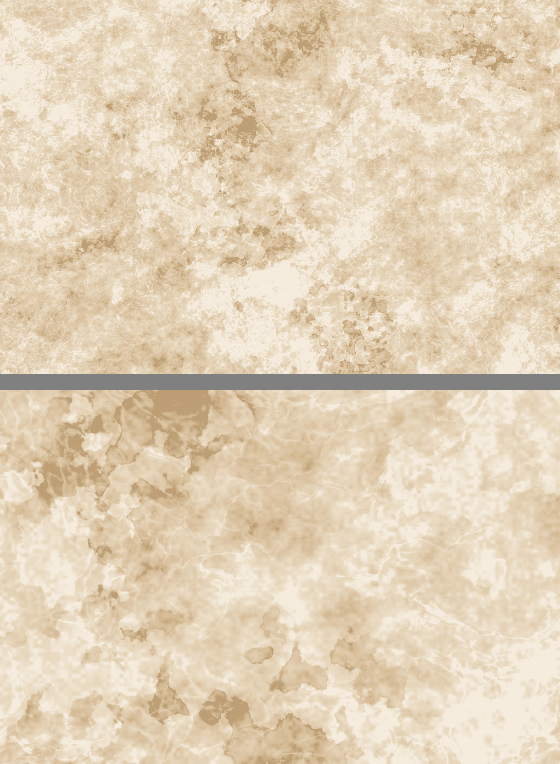
Top: the whole. Bottom: its middle third, enlarged.
Write a Shadertoy shader that draws this texture.

```glsl
// Cream and tan marble: warped noise sets a tone, which a six step palette
// colours. Slanted streaks, ragged pale patches, brown pitted areas and
// networks of fine pale cracks shift that tone.

float hash(vec2 p) {
    return fract(sin(dot(p, vec2(127.1, 311.7))) * 43758.5453);
}

vec2 hash2(vec2 p) {
    return vec2(hash(p), hash(p + 57.3));
}

float noise(vec2 p) {
    vec2 i = floor(p), f = fract(p);
    f = f * f * (3.0 - 2.0 * f);
    return mix(mix(hash(i), hash(i + vec2(1, 0)), f.x),
               mix(hash(i + vec2(0, 1)), hash(i + vec2(1, 1)), f.x), f.y);
}

mat2 rotation(float a) {
    return mat2(cos(a), -sin(a), sin(a), cos(a));
}

// Fractal noise, about 0.5 on average with a spread of 0.12
float fbm(vec2 p) {
    float sum = 0.0, amp = 0.5;
    for (int i = 0; i < 6; i++) {
        sum += amp * noise(p);
        p = rotation(0.6) * p * 2.03 + 17.7;
        amp *= 0.55;
    }
    return sum / 1.08;
}

// Gap between the two nearest cell points: zero on the cell borders
float cellBorder(vec2 p) {
    vec2 cell = floor(p);
    float near = 9.0, second = 9.0;
    for (int y = -1; y <= 1; y++)
    for (int x = -1; x <= 1; x++) {
        vec2 c = cell + vec2(x, y);
        float d = length(c + hash2(c) - p);
        second = min(second, max(near, d));
        near = min(near, d);
    }
    return second - near;
}

// Broken networks of thin cracks at three scales
float cracks(vec2 p) {
    float sum = 0.0, scale = 13.0;
    for (int i = 0; i < 3; i++) {
        vec2 q = p + 0.9 / scale * vec2(fbm(p * scale * 1.6), fbm(p * scale * 1.6 + 31.0));
        float line = 1.0 - smoothstep(0.0, 0.0052 * scale, cellBorder(q * scale * vec2(0.8, 1.15)));
        sum += line * smoothstep(0.43, 0.62, fbm(p * 7.0 + scale));
        scale *= 2.0;
    }
    return min(sum, 1.0);
}

vec3 marbleColor(float tone) {
    vec3 palette[6] = vec3[6](
        vec3(0.74, 0.62, 0.46), vec3(0.83, 0.73, 0.58), vec3(0.865, 0.775, 0.65),
        vec3(0.893, 0.822, 0.71), vec3(0.918, 0.86, 0.765), vec3(0.96, 0.925, 0.87));
    float t = clamp(3.15 + 1.37 * tone, 0.0, 4.999);
    int i = int(t);
    return mix(palette[i], palette[i + 1], fract(t));
}

void mainImage(out vec4 fragColor, in vec2 fragCoord) {
    vec2 p = fragCoord / iResolution.y;
    vec2 warp = vec2(fbm(p * 3.0 + 3.1), fbm(p * 3.0 + 41.7)) - 0.5;
    vec2 ragged = vec2(fbm(p * 18.0 + 7.0), fbm(p * 18.0 + 71.0)) - 0.5;
    vec2 w = p + 0.35 * warp + 0.06 * ragged;
    vec2 slanted = rotation(0.5) * (p + 0.25 * warp);

    // Broad clouds, slanted streaks and fine mottling
    float tone = 3.4 * (fbm(w * 2.6 + 8.0) - 0.5);
    tone += 2.8 * (fbm(slanted * vec2(5.0, 24.0)) - 0.5);
    tone += 3.2 * (fbm(p * 26.0 + 5.0) - 0.5);
    tone += 2.4 * (fbm(p * 75.0 + 14.0) - 0.5);

    // Brown areas broken into small rounded pits with darker rims
    float area = smoothstep(0.50, 0.66, fbm(w * vec2(4.6, 3.4) + 23.0));
    float pit = 0.6 * noise(p * 42.0 + 9.0 + 20.0 * ragged * 0.15) + 0.4 * fbm(p * 70.0);
    float rim = 1.0 - smoothstep(0.0, 0.06, abs(pit - 0.56));
    tone -= area * (0.3 + 1.5 * smoothstep(0.50, 0.58, pit) + 0.8 * rim);

    // Pale patches with ragged edges, crumbling into flecks around them
    float patches = fbm(w * vec2(4.4, 5.2) + 61.0);
    float flecks = patches + 0.55 * (fbm(p * 32.0 + 3.0) - 0.5);
    tone += 0.35 * smoothstep(0.50, 0.66, patches);
    tone = mix(tone, 1.35 + 0.25 * tone, 0.85 * smoothstep(0.65, 0.685, flecks));

    // Pale cracks and grain
    tone += 1.0 * cracks(slanted);
    tone += 1.1 * (noise(p * 260.0) - 0.5);

    fragColor = vec4(marbleColor(tone - 0.2), 1.0);
}
```
